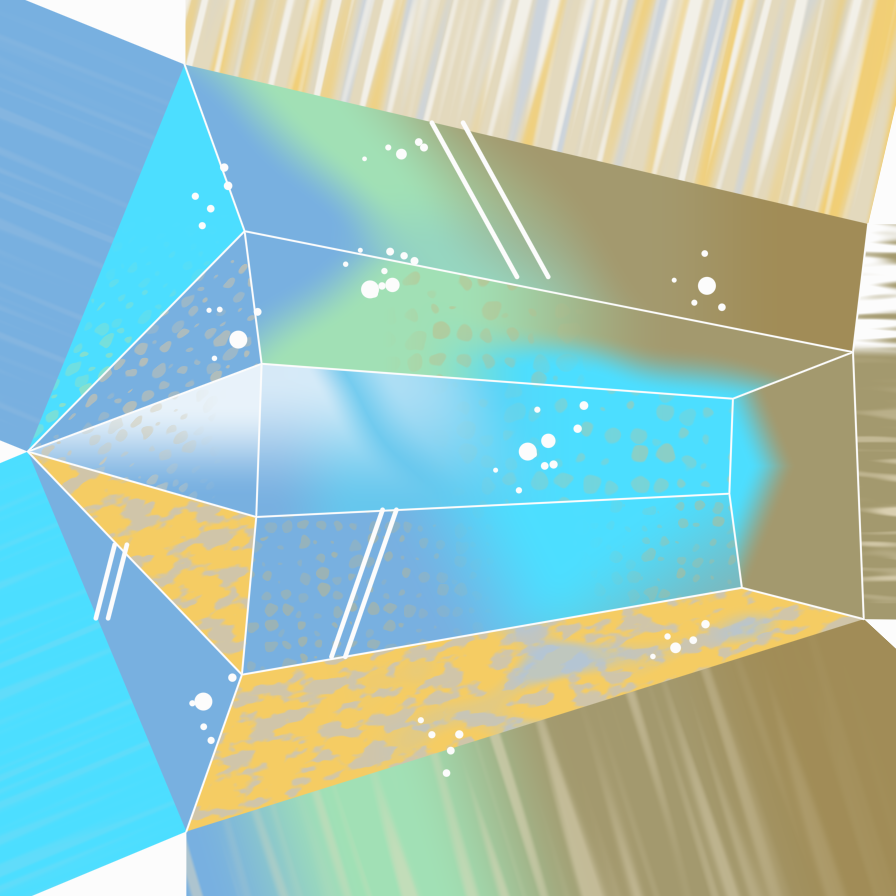
Give the GLSL for this background, as a Shadertoy shader.

```glsl
// Faceted crystal with beads and glints; its side colours run outward in streaks.
#define BLUE vec3(.47,.69,.88)
#define CYAN vec3(.3,.87,1)
#define GREEN vec3(.63,.88,.71)
#define OLIVE vec3(.64,.6,.43)
#define BROWN vec3(.63,.55,.34)
#define GOLD vec3(.96,.8,.39)
#define CREAM vec3(.89,.85,.74)
#define SILVER vec3(.8,.83,.86)
#define PAPER vec3(.99)
#define LINE_WIDTH .0011

// Corners: tip, then left and right ridges downward
const vec2 tip = vec2(.031,.496);
const vec2 L[6] = vec2[6](vec2(.206,.928),vec2(.273,.742),vec2(.292,.594),
 vec2(.286,.423),vec2(.27,.247),vec2(.208,.072));
const vec2 R[6] = vec2[6](vec2(.969,.75),vec2(.952,.607),vec2(.818,.555),
 vec2(.814,.449),vec2(.828,.344),vec2(.964,.309));
// Main bead of each cluster: centre, radius
const vec3 beads[11] = vec3[11](vec3(.413,.677,.01),vec3(.438,.682,.008),vec3(.589,.496,.01),
 vec3(.612,.508,.008),vec3(.789,.681,.01),vec3(.266,.621,.01),vec3(.227,.217,.01),
 vec3(.448,.828,.006),vec3(.754,.277,.006),vec3(.482,.18,.004),vec3(.218,.781,.004));
// Ends of the first stroke in each glint pair
const vec4 glints[3] = vec4[3](vec4(.482,.863,.577,.691),vec4(.427,.431,.37,.267),vec4(.128,.392,.107,.31));

float ramp(float a, float b, float x) {
 x = clamp((x-a)/(b-a), 0., 1.);
 return x*x*(3.-2.*x);
}
vec2 hash2(vec2 p) { return fract(sin(p*mat2(127.1,311.7,269.5,183.3))*43758.5); }
float corner(vec2 i, vec2 f, vec2 o) { return dot(hash2(i+o)*2.-1., f-o); }
float noise(vec2 p) {
 vec2 i = floor(p), f = fract(p), u = f*f*(3.-2.*f);
 return mix(mix(corner(i,f,vec2(0)), corner(i,f,vec2(1,0)), u.x),
  mix(corner(i,f,vec2(0,1)), corner(i,f,vec2(1)), u.x), u.y);
}
// Soft irregular blots, one per cell
float blots(vec2 q) {
 float m = 0.;
 q += .3*noise(q*1.7);
 for (int k = 0; k < 9; k++) {
  vec2 id = floor(q)+vec2(k%3-1,k/3-1), h = hash2(id);
  float r = .12+.33*h.x;
  m = max(m, ramp(r, r-.1, length(q-id-.2-.6*h))*(.35+.65*h.y));
 }
 return m;
}
// Distance to the right of line a-b, and share of the way along it
float side(vec2 p, vec2 a, vec2 b) { return dot(p-a, normalize(vec2(b.y-a.y, a.x-b.x))); }
float along(vec2 p, vec2 a, vec2 b) { return dot(p-a, b-a)/dot(b-a, b-a); }
float segment(vec2 p, vec2 a, vec2 b) { return length(p-mix(a, b, clamp(along(p,a,b), 0., 1.))); }
float quad(vec2 p, vec2 a, vec2 b, vec2 c, vec2 d) {
 return max(max(side(p,a,b), side(p,b,c)), max(side(p,c,d), side(p,d,a)));
}
void paint(inout vec3 col, float d, vec3 ink) {
 float px = .75/iResolution.y;
 col = mix(col, ink, ramp(px, -px, d));
}
vec3 goldLeaf(vec2 p) {
 vec2 q = vec2(p.x+.4*p.y, 2.*p.y-.7*p.x);
 float n = noise(q*26.)+.5*noise(q*55.)+.25*noise(q*112.);
 vec3 c = mix(GOLD, vec3(.79,.77,.71), .85*ramp(-.02,.2,n));
 return mix(c, vec3(.66,.77,.9), .7*ramp(0.,.3,noise(q*9.))*ramp(.35,.6,p.x));
}
vec3 fanColor(int i, vec2 p) {
 if (i == 3) return goldLeaf(p);
 if (i == 4) return BLUE;
 float b = .7*blots(vec2(p.x+.75*p.y, p.y-.75*p.x)*vec2(32,52));
 if (i == 0) return mix(CYAN, GREEN, b*ramp(.76,.58,p.y));
 if (i == 1) return mix(BLUE, CREAM*.9, b);
 return mix(mix(BLUE, vec3(.91,.95,.98), ramp(.445,.55,p.y)), CREAM*.93, b*ramp(.26,.15,p.x));
}
vec3 bandColor(int i, vec2 p) {
 if (i == 4) return goldLeaf(p);
 float x = p.x, y = p.y, n = .04*noise(p*7.), b = .5*blots(p*(i == 3 ? 52. : 36.));
 vec3 c;
 if (i == 0) {
  c = mix(BLUE, GREEN, ramp(-.04,.06,x+y-1.15+n));
  c = mix(c, vec3(.57,.82,.77), .7*ramp(.8,.72,y)*ramp(.36,.46,x));
  return mix(mix(c, OLIVE, ramp(.47,.66,x+.8*y-.6+n)), BROWN, ramp(.72,.88,x));
 }
 if (i == 1) {
  float depth = .796-.199*x-y+n;
  c = mix(BLUE, mix(GREEN, OLIVE, ramp(.5,.76,x)), ramp(.36,.46,x+depth));
  c = mix(c, CYAN, ramp(.03,.09,depth)*ramp(.46,.6,x));
  return mix(c, OLIVE*1.2, b*ramp(.42,.48,x)*ramp(.68,.56,x));
 }
 if (i == 2) {
  float slant = x+.69*y-.366+n;
  float glow = max(ramp(.44,.39,slant), .65*ramp(.41,.47,slant)*ramp(.6,.46,slant));
  c = mix(mix(BLUE, vec3(.4,.78,.93), ramp(.3,.4,x)), CYAN, ramp(.45,.65,x));
  c = mix(c, vec3(.88,.94,.98), .9*glow*ramp(.43,.58,y));
  return mix(c, OLIVE*1.25, b*ramp(.45,.75,x));
 }
 c = mix(BLUE, CYAN, ramp(.44,.62,x+.5*y-.19));
 c = mix(c, vec3(.5,.71,.72), ramp(0.,.2,.7*x-y-.07));
 return mix(c, OLIVE*1.2, b*max(ramp(.58,.4,x), ramp(.64,.78,x)));
}
// Streaks running outward from each side
vec3 backdrop(vec2 p) {
 vec2 hull[6] = vec2[6](L[0], tip, L[5], R[5], R[0], L[0]);
 vec3 col = PAPER;
 for (int i = 0; i < 5; i++) {
  vec2 a = hull[i], b = hull[i+1];
  float s = along(p,a,b), o = side(p,a,b), d = (abs(s-.5)-.5)*length(b-a);
  float n = ramp(0., .35, noise(vec2(s*45., o*(i == 3 ? 9. : 2.))));
  vec3 ink = mix(i == 0 ? BLUE : CYAN, SILVER, .15*n);
  if (i == 2) {
   ink = mix(mix(BLUE, GREEN, ramp(0.,.22,s)), OLIVE, ramp(.3,.56,s));
   ink = mix(mix(ink, BROWN, ramp(.68,.88,s)), CREAM, .5*n*ramp(1.,.6,s));
   d = max(.208-p.x, p.x+1.08*p.y-1.298);
  }
  if (i == 3) ink = mix(mix(OLIVE, CREAM, n*ramp(.8,.1,s)), PAPER, ramp(.66,.7,s)*(1.-n));
  if (i == 4) {
   ink = mix(mix(CREAM, SILVER, n), GOLD, .8*ramp(.1,.4,noise(vec2(s*27.,o+9.))+.5*abs(s-.52)));
   ink = mix(ink, vec3(.95,.94,.91), ramp(0.,.35,noise(vec2(s*75.,o*3.))));
   d = max(-s, .207-p.x);
  }
  paint(col, max(d, -o-.02), ink);
 }
 return col;
}
void mainImage(out vec4 fragColor, in vec2 fragCoord) {
 vec2 p = fragCoord/iResolution.xy;
 vec3 col = backdrop(p), end = mix(CYAN, OLIVE, ramp(.835,.89,p.x+.4*abs(p.y-.48)));
 paint(col, quad(p, R[1], vec2(.81,.555), vec2(.81,.344), R[5]), end);
 // Facets and seams
 float seam = segment(p, R[1], R[5]);
 for (int i = 0; i < 5; i++) {
  vec2 a = L[i], b = L[i+1], c = R[i+1], d = R[i];
  paint(col, quad(p, tip, b, a, (a+tip)*.5), fanColor(i,p));
  paint(col, quad(p,a,b,c,d), bandColor(i,p));
  seam = min(seam, min(segment(p,a,b), segment(p,c,d)));
  if (i < 4) seam = min(seam, min(segment(p,tip,b), segment(p,b,c)));
 }
 paint(col, seam-LINE_WIDTH, PAPER);
 for (int i = 0; i < 6; i++) {
  vec4 g = glints[i/2];
  vec2 gap = vec2(float(i%2)*(.045*g.y-.004), 0);
  paint(col, segment(p, g.xy+gap, g.zw+gap)-.0026, PAPER);
 }
 // Beads with small satellites
 for (int i = 0; i < 55; i++) {
  vec3 bead = beads[i/5];
  vec2 h = hash2(vec2(i,3));
  if (i%5 > 0) bead = vec3(bead.xy+.09*(h-.5), .0025+.0025*h.x);
  paint(col, length(p-bead.xy)-bead.z, PAPER);
 }
 fragColor = vec4(col, 1);
}
```
